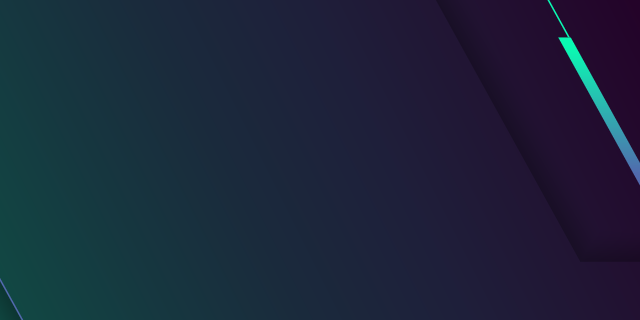
This background is drawn by a Shadertoy shader. Its source:

```glsl
// Dark teal-to-plum diagonal gradient with an inset slanted panel and neon strips.
#define SLOPE 0.552          // horizontal run per unit of fall, shared by all slants
#define PANEL_TOP_X 1.362    // where the panel's slanted side meets the top
#define PANEL_FLOOR 0.182    // height of the panel's lower side
#define SHADOW_DEPTH 0.11    // reach of the inner shadow
#define SHADOW_DARK 0.27     // strength of the inner shadow
#define BAR_TOP_X 1.719      // the bar's right side, extended to the top
#define BAR_TOP 0.883        // height of the bar's flat end
#define BAR_WIDTH 0.0342
#define LINE_WIDTH 0.0048
#define CORNER_TOP_X -0.482  // the corner line, extended to the top

const vec3 MINT = vec3(0.04, 0.98, 0.70);
const vec3 PERIWINKLE = vec3(0.32, 0.41, 0.68);

// Signed distance to a slanted line, positive on its right
float slantDistance(vec2 p, float topX) {
    return (p.x - topX - SLOPE * (1.0 - p.y)) / length(vec2(1.0, SLOPE));
}

// Antialiased coverage, positive distances are inside
float coverage(float dist, float pixel) {
    return clamp(dist / pixel + 0.5, 0.0, 1.0);
}

// Coverage of a strip centred on zero; stays thin at low resolutions
float strip(float dist, float width, float pixel) {
    return clamp((0.5 * width - abs(dist)) / pixel + 0.5, 0.0, min(1.0, width / pixel));
}

float innerShadow(float depth) {
    return SHADOW_DARK * (1.0 - smoothstep(-0.5 * SHADOW_DEPTH, SHADOW_DEPTH, depth)) * 1.35;
}

vec3 backdrop(vec2 p) {
    float t = dot(p, vec2(0.894, 0.447));
    vec3 color = mix(vec3(0.065, 0.290, 0.265), vec3(0.085, 0.218, 0.250),
                     clamp(t / 0.45, 0.0, 1.0));
    color = mix(color, vec3(0.103, 0.165, 0.235), clamp((t - 0.45) / 0.40, 0.0, 1.0));
    color = mix(color, vec3(0.119, 0.122, 0.228), clamp((t - 0.85) / 0.45, 0.0, 1.0));
    color = mix(color, vec3(0.130, 0.078, 0.200), clamp((t - 1.30) / 0.40, 0.0, 1.0));
    return mix(color, vec3(0.140, 0.010, 0.160), clamp((t - 1.70) / 0.53, 0.0, 1.0));
}

void mainImage(out vec4 fragColor, in vec2 fragCoord) {
    // Height spans 0 to 1; width is fitted to two units
    vec2 p = fragCoord / iResolution.xy * vec2(2.0, 1.0);
    float pixel = max(1.0 / iResolution.y, 2.0 / iResolution.x);
    vec3 color = backdrop(p);

    // Inset panel
    float panelDepth = min(slantDistance(p, PANEL_TOP_X), p.y - PANEL_FLOOR);
    color *= 1.0 - innerShadow(panelDepth) * coverage(panelDepth, pixel);

    // Lower-left corner with its edge line
    float cornerDepth = -slantDistance(p, CORNER_TOP_X);
    color *= 1.0 - innerShadow(cornerDepth) * coverage(cornerDepth, pixel);
    color = mix(color, PERIWINKLE, strip(cornerDepth, LINE_WIDTH, pixel));

    // Thin neon line above the bar
    float barSide = slantDistance(p, BAR_TOP_X);
    float aboveBar = coverage(p.y - BAR_TOP, pixel);
    color = mix(color, MINT, aboveBar * strip(barSide + LINE_WIDTH, LINE_WIDTH, pixel));

    // Thick neon bar, fading from mint to periwinkle as it falls
    float bar = strip(barSide + 0.5 * BAR_WIDTH, BAR_WIDTH, pixel) * (1.0 - aboveBar);
    float fall = clamp((BAR_TOP - p.y - 0.03) / 0.40, 0.0, 1.0);
    color = mix(color, mix(MINT, PERIWINKLE, fall), bar);

    fragColor = vec4(color, 1.0);
}
```
